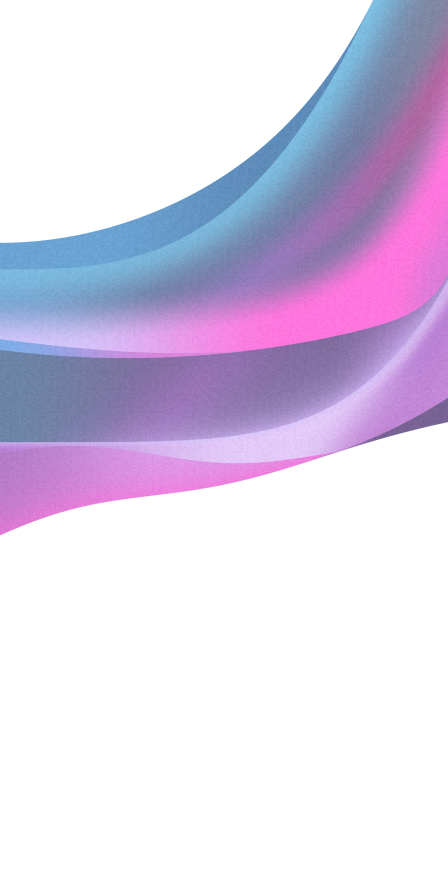
Write a Shadertoy shader that draws this background.

```glsl
#define SKY vec3(0.42, 0.64, 0.83)
#define ICE vec3(0.49, 0.76, 0.90)
#define SLATE vec3(0.44, 0.48, 0.62)
#define LAVENDER vec3(0.82, 0.77, 0.98)
#define PINK vec3(1.00, 0.46, 0.87)
#define ORCHID vec3(0.72, 0.50, 0.83)
#define PLUM vec3(0.47, 0.39, 0.58)
#define PEARL vec3(0.89, 0.79, 0.97)
#define GRAIN 0.035
#define GRAIN_CELLS 256.0

float hash(vec2 p) {
    return fract(sin(dot(p, vec2(127.1, 311.7))) * 43758.5453);
}

// Signed distance to the curve y = c, positive below it, in canvas widths
float below(float y, float c) {
    float d = y - c;
    return d / (length(vec2(dFdx(d), dFdy(d))) * iResolution.x);
}

float cover(float d) {
    float aa = 0.7 / iResolution.x;
    return smoothstep(-aa, aa, d);
}

float glow(float d, float width) {
    return exp(-d * d / (width * width));
}

// Upper ribbon: icy rim, slate body, diagonal sheen and pink ridge
vec3 upperRibbon(float x, float y, float rim, float fold) {
    vec3 body = mix(vec3(0.47, 0.63, 0.81), SLATE, smoothstep(0.0, 0.42, x));
    body = mix(body, vec3(0.50, 0.53, 0.63), smoothstep(0.75, 1.0, x));
    vec3 col = mix(body, ICE, glow(rim, 0.065) * mix(0.75, 1.0, x));

    float sheen = below(y, 0.72 - 0.564 * x * x * x);
    vec3 sheenColor = mix(vec3(0.62, 0.49, 0.80), vec3(0.76, 0.36, 0.63), smoothstep(0.5, 1.0, x));
    col = mix(col, sheenColor, 0.75 * glow(sheen, 0.05) * smoothstep(0.25, 0.65, x));

    float ridge = below(y, 0.755 - 0.13 * x * x - 0.30 * pow(x, 7.0));
    vec3 ridgeColor = mix(LAVENDER, PINK, smoothstep(0.12, 0.66, x));
    col = mix(col, ridgeColor, smoothstep(-0.095, 0.02, ridge));
    col = mix(col, vec3(0.84, 0.49, 0.84), 0.8 * smoothstep(0.02, 0.11, ridge) * smoothstep(0.86, 0.98, x));

    // Thin turned-under lip along the fold
    float lip = cover(fold + 0.024 * (1.0 - smoothstep(0.0, 0.65, x)));
    vec3 lipColor = mix(vec3(0.50, 0.68, 0.91), vec3(0.86, 0.52, 0.86), smoothstep(0.0, 0.4, x));
    return mix(col, lipColor, lip * (1.0 - smoothstep(0.45, 0.65, x)));
}

// Shaded hollow between the two ribbons
vec3 hollow(float x, float y, float fold, float crest) {
    vec3 col = mix(vec3(0.42, 0.52, 0.65), vec3(0.50, 0.43, 0.62), smoothstep(0.0, 0.4, x));
    float beam = x - 0.43 + 0.9 * (y - 0.88);
    col = mix(col, vec3(0.62, 0.45, 0.74), 0.75 * glow(beam, 0.11));
    col = mix(col, ORCHID, 0.8 * smoothstep(0.74, 0.95, x));
    float rise = exp(crest / 0.04) * smoothstep(0.0, 0.6, x);
    col = mix(col, vec3(0.79, 0.69, 0.94), 0.85 * min(rise, 1.0));
    return mix(col, PLUM, 0.35 * exp(-max(fold, 0.0) / 0.03) * smoothstep(0.2, 0.6, x));
}

// Lower ribbon: pearly crest, pink hem and dark underside
vec3 lowerRibbon(float x, float y, float crest, float hem) {
    vec3 col = mix(ORCHID, PEARL, smoothstep(0.0, 0.55, x) * (1.0 - smoothstep(0.70, 0.98, x)));
    col = mix(col, vec3(0.76, 0.53, 0.84), smoothstep(0.02, 0.11, crest) * smoothstep(0.65, 0.85, x));
    float streak = below(y, 1.02 - 0.37 * pow(x, 4.5));
    col = mix(col, PEARL, 0.6 * glow(streak, 0.016) * smoothstep(0.45, 0.75, x));
    col = mix(col, LAVENDER, 0.55 * glow(crest, 0.010));

    float pleat = below(y, 1.015 - 0.019 * cos(8.6 * (x - 0.165)));
    vec3 pleatColor = mix(vec3(0.68, 0.49, 0.77), vec3(0.85, 0.63, 0.92), smoothstep(0.0, 0.4, x));
    float blush = exp(hem / mix(0.075, 0.035, x));
    pleatColor = mix(pleatColor, vec3(0.95, 0.47, 0.86), min(blush, 1.0) * mix(0.75, 0.95, x));
    col = mix(col, pleatColor, cover(pleat));

    float s = x - 0.703;
    float underside = cover(below(y, 1.023 - 0.274 * s - 0.608 * s * s));
    vec3 undersideColor = mix(ORCHID, PLUM, smoothstep(0.72, 0.86, x));
    return mix(col, undersideColor, underside * smoothstep(0.68, 0.74, x));
}

void mainImage(out vec4 fragColor, in vec2 fragCoord) {
    vec2 uv = fragCoord / iResolution.xy;
    float x = uv.x;
    float y = 2.0 * (1.0 - uv.y);

    // Boundaries from top to bottom
    float top = below(y, 0.542 - 0.573 * x * x - 0.432 * pow(x, 6.0));
    float rim = below(y, 0.6016 - 1.045 * x * x * x);
    float fold = below(y, 0.781 + 0.129 * x - 0.227 * x * x - 0.07 * pow(x, 22.0));
    float crest = below(y, 0.987 - 0.362 * pow(x, 5.0));
    float hem = below(y, 1.195 - 0.247 * x - 0.0234 * exp(-1.3 * x) * sin(8.3 * x));

    // Stack the layers
    vec3 col = mix(SKY, vec3(0.37, 0.55, 0.73), smoothstep(0.2, 0.6, x));
    col = mix(col, upperRibbon(x, y, rim, fold), cover(rim));
    col = mix(col, hollow(x, y, fold, crest), cover(fold));
    col = mix(col, lowerRibbon(x, y, crest, hem), cover(crest));

    // Fine grain, then the white surround
    col += GRAIN * (hash(floor(vec2(x, y) * GRAIN_CELLS)) - 0.5);
    col = mix(vec3(1.0), col, cover(top) * cover(-hem));
    fragColor = vec4(clamp(col, 0.0, 1.0), 1.0);
}
```
